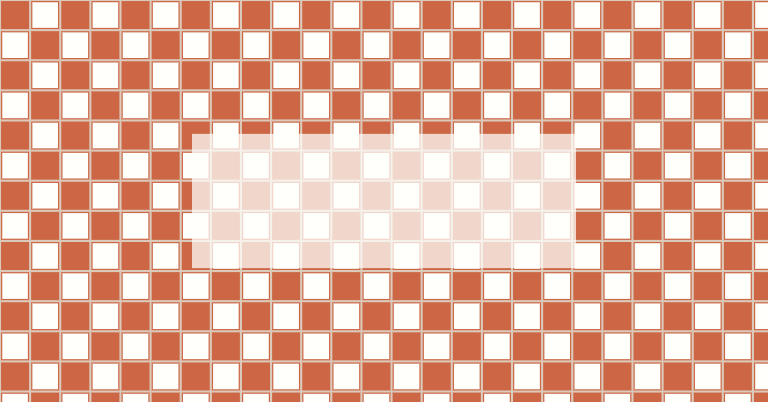
This pattern is drawn by a Shadertoy shader. Its source:

```glsl
float coverage(float dist, float pixel) {
    return clamp(dist / pixel + 0.5, 0.0, 1.0);
}

float boxDistance(vec2 p, vec2 halfSize) {
    vec2 q = abs(p) - halfSize;
    return length(max(q, 0.0)) + min(max(q.x, q.y), 0.0);
}

void mainImage(out vec4 fragColor, in vec2 fragCoord) {
    vec2 uv = fragCoord / iResolution.xy;

    // Square cells, counted from the upper left
    float cellsAcross = 25.5;
    float pixel = cellsAcross / iResolution.x;
    vec2 grid = vec2(fragCoord.x, iResolution.y - fragCoord.y) * pixel;
    vec2 cell = floor(grid);
    vec2 local = fract(grid) - 0.5;
    float inset = 0.5 - max(abs(local.x), abs(local.y));

    vec3 terracotta = vec3(0.80, 0.40, 0.27);
    vec3 white = vec3(1.0, 1.0, 0.99);
    vec3 grout = vec3(0.86, 0.79, 0.73);

    // Solid tiles alternate with white tiles outlined in terracotta
    float isWhite = mod(cell.x + cell.y, 2.0);
    vec3 tile = mix(terracotta, white, isWhite * coverage(inset - 0.075, pixel));
    vec3 color = mix(grout, tile, coverage(inset - 0.035, pixel));

    // Translucent white panel over the centre
    vec2 panelSize = vec2(cellsAcross, iResolution.y * pixel);
    float panel = boxDistance((uv - 0.5) * panelSize, panelSize * vec2(0.25, 0.167));
    color = mix(color, white, 0.73 * coverage(-panel, pixel));

    fragColor = vec4(color, 1.0);
}
```
